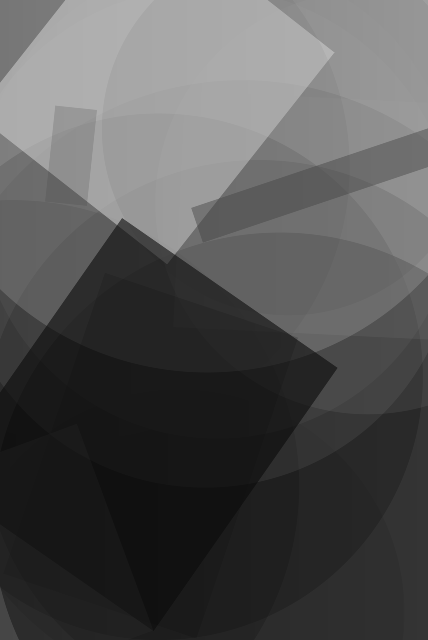
This background is drawn by a Shadertoy shader. Its source:

```glsl
// Layered translucent grey discs and tilted rectangles over a soft gradient.
// Each shape is a distance function blended over the layers below it.
// Units: canvas width = 1, canvas height = 1.5, origin at the lower left.

const float HEIGHT = 1.5;
const float BASE_LEFT = 0.40;
const float BASE_RIGHT = 0.58;
const float SHADE_TONE = 0.06;
const float LIGHT_TONE = 0.70;
const float GLAZE_TONE = 0.10;

// Discs: centre x, centre y, radius, opacity
const vec4 SHADES[6] = vec4[6](
    vec4(0.566, 0.582, 0.730, 0.15),
    vec4(0.605, 0.480, 0.645, 0.28),
    vec4(0.371, 0.617, 0.617, 0.28),
    vec4(0.029, 0.361, 0.670, 0.25),
    vec4(0.654, 0.283, 0.672, 0.55),
    vec4(0.422, 0.064, 0.523, 0.10));
const vec4 LIGHTS[4] = vec4[4](
    vec4(0.484, 1.324, 0.697, 0.27),
    vec4(0.479, 0.943, 0.586, 0.10),
    vec4(0.859, 1.025, 0.496, 0.10),
    vec4(0.508, 1.031, 0.559, 0.06));
const vec4 GLAZES[2] = vec4[2](
    vec4(0.176, 1.109, 0.641, 0.05),
    vec4(0.674, 1.197, 0.436, 0.06));

// Rectangles: centre and half size, then angle, tone, opacity
const int PANEL_COUNT = 7;
const vec4 PANEL_BOX[PANEL_COUNT] = vec4[PANEL_COUNT](
    vec4(0.362, 1.305, 0.285, 0.316),
    vec4(0.750, 0.994, 0.332, 0.277),
    vec4(0.166, 1.135, 0.049, 0.113),
    vec4(0.775, 1.078, 0.332, 0.043),
    vec4(0.322, 0.505, 0.307, 0.376),
    vec4(0.352, 0.432, 0.238, 0.372),
    vec4(0.086, 0.197, 0.195, 0.258));
const vec3 PANEL_STYLE[PANEL_COUNT] = vec3[PANEL_COUNT](
    vec3(-0.667, 0.88, 0.52),
    vec3(-0.049, 0.72, 0.08),
    vec3(-0.105, 0.25, 0.20),
    vec3( 0.325, 0.28, 0.45),
    vec3(-0.609, 0.04, 0.60),
    vec3(-0.325, 0.04, 0.17),
    vec3( 0.354, 0.20, 0.18));

// Coverage of a shape with a smooth edge one pixel wide
float coverage(float dist) {
    float halfPixel = 0.5 / iResolution.x;
    return 1.0 - smoothstep(-halfPixel, halfPixel, dist);
}

float blendDisc(float grey, vec2 p, vec4 disc, float tone) {
    float dist = length(p - disc.xy) - disc.z;
    return mix(grey, tone, disc.w * coverage(dist));
}

float blendPanel(float grey, vec2 p, vec4 box, vec3 style) {
    vec2 axis = vec2(cos(style.x), sin(style.x));
    vec2 d = p - box.xy;
    vec2 edge = abs(vec2(dot(d, axis), dot(d, vec2(-axis.y, axis.x)))) - box.zw;
    float dist = max(edge.x, edge.y);
    return mix(grey, style.y, style.z * coverage(dist));
}

void mainImage(out vec4 fragColor, in vec2 fragCoord) {
    vec2 p = fragCoord / iResolution.xy * vec2(1.0, HEIGHT);
    float grey = mix(BASE_LEFT, BASE_RIGHT, p.x);

    // Dark discs, then the pale ones above them
    for (int i = 0; i < 6; i++) grey = blendDisc(grey, p, SHADES[i], SHADE_TONE);
    for (int i = 0; i < 4; i++) grey = blendDisc(grey, p, LIGHTS[i], LIGHT_TONE);

    // Tilted panels, under a thin glaze
    for (int i = 0; i < PANEL_COUNT; i++)
        grey = blendPanel(grey, p, PANEL_BOX[i], PANEL_STYLE[i]);
    for (int i = 0; i < 2; i++) grey = blendDisc(grey, p, GLAZES[i], GLAZE_TONE);

    fragColor = vec4(vec3(grey), 1.0);
}
```
